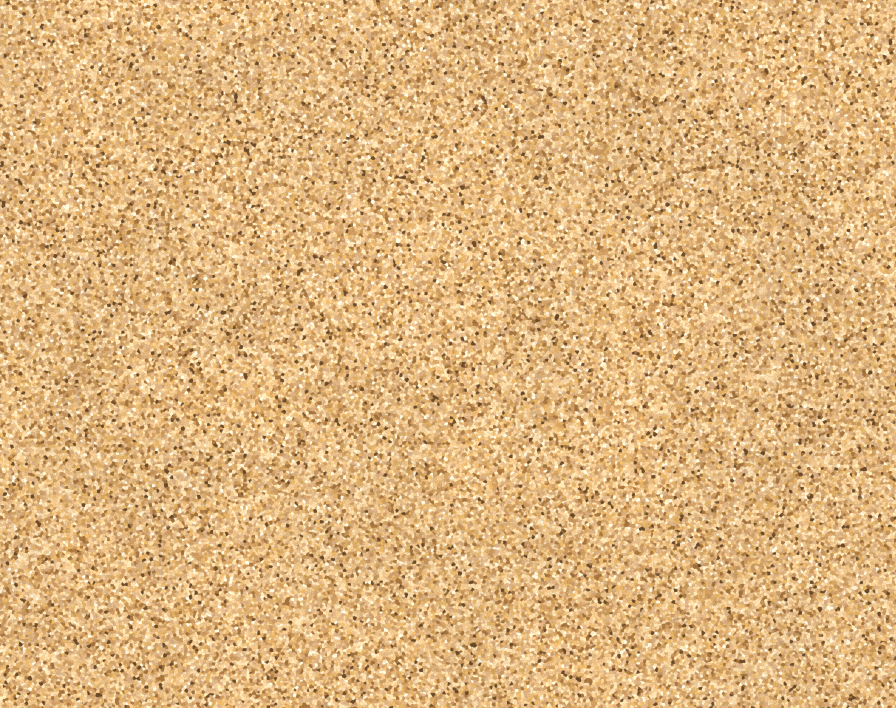
A WebGL 2 fragment shader for this texture:

```glsl
#version 300 es
precision highp float;
// Fine golden beach sand: softly packed grains, dark flecks and a few pale shell chips.

uniform vec2 u_resolution;
out vec4 fragColor;

// Sizes are relative to the canvas height.
const float GRAINS_PER_HEIGHT = 250.0;
const float GRAIN_JITTER = 1.0;
const float SIZE_VARIATION = 0.28;
const float SHARPNESS = 11.0;
const float GAP_WIDTH = 0.25;
const float GAP_SHADE = 0.89;
const float CONTRAST = 1.35;
const vec3 GAIN = vec3(1.052, 1.047, 1.030);
const float DARK_SHARE = 0.026;
const float GLINT_SHARE = 0.03;
const float CHIPS_PER_HEIGHT = 22.0;
const float CHIP_SHARE = 0.04;
const float MOTTLE_SCALE = 9.0;
const float MOTTLE_AMOUNT = 0.025;
const int SAMPLES = 2;

const vec3 MEAN_SAND = vec3(0.87, 0.71, 0.49);
const vec3 PALE = vec3(0.95, 0.82, 0.63);
const vec3 CREAM = vec3(0.91, 0.75, 0.53);
const vec3 ROSY = vec3(0.85, 0.69, 0.51);
const vec3 GOLD = vec3(0.87, 0.69, 0.42);
const vec3 OCHRE = vec3(0.80, 0.62, 0.40);
const vec3 BROWN = vec3(0.69, 0.51, 0.30);
const vec3 DARK = vec3(0.40, 0.28, 0.16);
const vec3 SHELL = vec3(1.0, 0.95, 0.86);

// Integer hash: four values in 0..1 per cell and seed.
vec4 hash4(vec2 cell, uint seed) {
    uvec2 c = uvec2(ivec2(cell) + 4096);
    uvec4 v = uvec4(c, seed, c.x ^ (c.y << 8u)) * 1664525u + 1013904223u;
    v += v.yzxy * v.wxyz;
    v ^= v >> 16u;
    v += v.yzxy * v.wxyz;
    v ^= v >> 16u;
    return vec4(v & 65535u) / 65535.0;
}

float valueNoise(vec2 p, uint seed) {
    vec2 i = floor(p);
    vec2 f = fract(p);
    f = f * f * (3.0 - 2.0 * f);
    float low = mix(hash4(i, seed).x, hash4(i + vec2(1, 0), seed).x, f.x);
    float high = mix(hash4(i + vec2(0, 1), seed).x, hash4(i + vec2(1, 1), seed).x, f.x);
    return mix(low, high, f.y);
}

// Weighted choice of mineral colour, with slight brightness variation.
vec3 grainColour(vec2 cell) {
    vec4 h = hash4(cell, 11u);
    vec3 c = PALE;
    c = h.x > 0.20 ? CREAM : c;
    c = h.x > 0.47 ? ROSY : c;
    c = h.x > 0.63 ? GOLD : c;
    c = h.x > 0.75 ? OCHRE : c;
    c = h.x > 0.92 ? BROWN : c;
    c = MEAN_SAND + (c - MEAN_SAND) * CONTRAST;
    c *= 1.0 + 0.10 * (h.y - 0.5);
    c = mix(c, SHELL, step(1.0 - GLINT_SHARE, h.z));
    return mix(c, DARK, step(1.0 - DARK_SHARE, h.w));
}

// Grains of uneven size that blend softly into their neighbours, with faint gaps.
vec3 sand(vec2 p) {
    vec2 q = p * GRAINS_PER_HEIGHT;
    vec2 base = floor(q);
    vec3 sum = vec3(0.0);
    float total = 0.0;
    float nearest = 9.0;
    float second = 9.0;
    for (int y = -1; y <= 1; y++) {
        for (int x = -1; x <= 1; x++) {
            vec2 cell = base + vec2(x, y);
            vec4 h = hash4(cell, 3u);
            vec2 d = q - cell - 0.5 - GRAIN_JITTER * (h.xy - 0.5);
            float reach = dot(d, d) - SIZE_VARIATION * (h.z - 0.5);
            float weight = exp(-SHARPNESS * reach);
            sum += weight * grainColour(cell);
            total += weight;
            second = min(second, max(reach, nearest));
            nearest = min(nearest, reach);
        }
    }
    float body = smoothstep(0.0, GAP_WIDTH, second - nearest);
    return sum / total * mix(GAP_SHADE, 1.0, body) * GAIN;
}

// Coverage of sparse, elongated shell chips.
float shellChip(vec2 p, float pixel) {
    vec2 q = p * CHIPS_PER_HEIGHT;
    vec2 cell = floor(q);
    vec4 h = hash4(cell, 29u);
    vec4 shape = hash4(cell, 47u);
    vec2 d = q - cell - mix(vec2(0.25), vec2(0.75), h.xy);
    float angle = 6.2832 * shape.x;
    vec2 axis = vec2(cos(angle), sin(angle));
    d = vec2(dot(d, axis), 1.5 * dot(d, vec2(-axis.y, axis.x)));
    float radius = mix(0.04, 0.10, shape.y * shape.y);
    float edge = 0.7 * pixel * CHIPS_PER_HEIGHT;
    return step(h.z, CHIP_SHARE) * (1.0 - smoothstep(radius - edge, radius + edge, length(d)));
}

void main() {
    float pixel = 1.0 / u_resolution.y;
    vec2 p = gl_FragCoord.xy * pixel;
    vec3 colour = vec3(0.0);
    for (int i = 0; i < SAMPLES * SAMPLES; i++) {
        vec2 offset = (vec2(i % SAMPLES, i / SAMPLES) + 0.5) / float(SAMPLES) - 0.5;
        colour += sand(p + offset * pixel);
    }
    colour /= float(SAMPLES * SAMPLES);
    float mottle = valueNoise(p * MOTTLE_SCALE, 5u); // faint broad unevenness
    colour *= 1.0 + MOTTLE_AMOUNT * (2.0 * mottle - 1.0);
    colour = mix(colour, SHELL, 0.9 * shellChip(p, pixel));
    fragColor = vec4(clamp(colour, 0.0, 1.0), 1.0);
}
```
